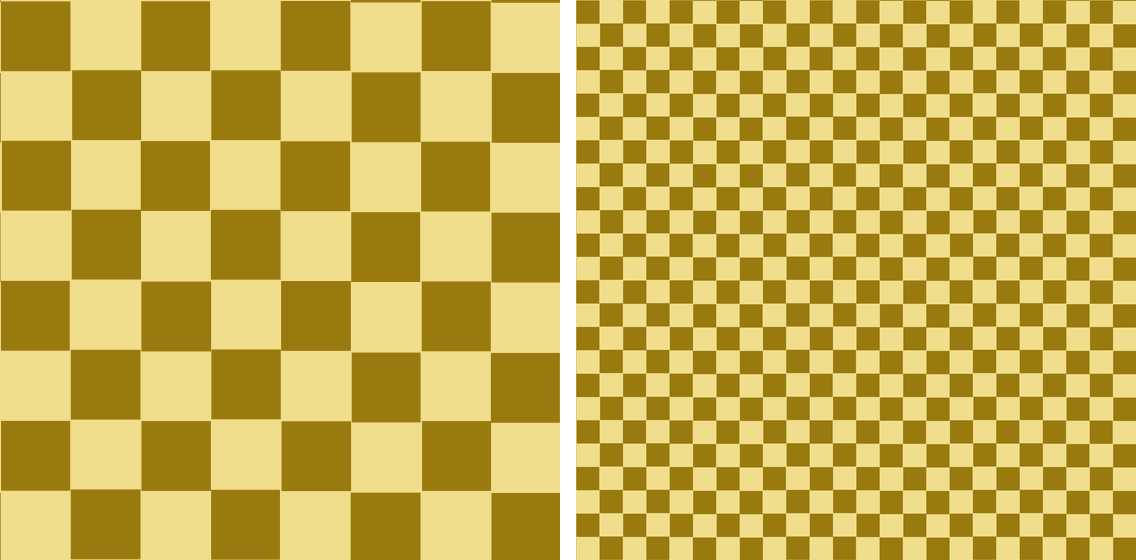
Left: one tile. Right: repeated 3 by 3.
Give the GLSL for this pattern, as a WebGL 2 fragment shader.

```glsl
#version 300 es
precision highp float;

uniform vec2 u_resolution;
out vec4 fragColor;

const float CELLS = 8.0;                     // squares across and down
const vec3 LIGHT = vec3(0.94, 0.87, 0.55);
const vec3 DARK = vec3(0.60, 0.48, 0.06);
// Lengths below are in cells
const vec2 SHIFT = vec2(0.014, -0.016);      // common offset of dark squares
const vec2 JITTER = vec2(0.010, 0.007);      // random offset per square
const float COLUMN_SWAY = 0.027;             // vertical slip of odd columns
const vec2 HALF_SIZE = vec2(0.499, 0.499);
const float WIDTH_LOSS = 0.008;              // random narrowing per side
const float TAU = 6.2831853;

float hash(vec2 p) {
    return fract(sin(dot(p, vec2(127.1, 311.7))) * 43758.5453);
}

// Smoothed coverage of a dark square; its id wraps so the sheet tiles
float darkSquare(vec2 p, vec2 cell, vec2 pixel) {
    vec2 id = mod(cell, CELLS);
    float isDark = mod(id.x + id.y, 2.0);
    vec2 noise = vec2(hash(id), hash(id + 17.0)) * 2.0 - 1.0;
    vec2 center = cell + 0.5 + SHIFT + JITTER * noise;
    center.y += COLUMN_SWAY * mod(id.x, 2.0) * sin(TAU * id.x / CELLS);
    vec2 halfSize = HALF_SIZE - vec2(WIDTH_LOSS * hash(id + 41.0), 0.0);
    vec2 edge = abs(p - center) - halfSize;
    vec2 cover = clamp(0.5 - edge / pixel, 0.0, 1.0);
    return isDark * cover.x * cover.y;
}

void main() {
    vec2 p = gl_FragCoord.xy / u_resolution * CELLS;
    vec2 pixel = CELLS / u_resolution;
    vec2 cell = floor(p);

    // Shifted squares may reach into neighbouring cells
    float dark = 0.0;
    for (int y = -1; y <= 1; y++) {
        for (int x = -1; x <= 1; x++) {
            dark = max(dark, darkSquare(p, cell + vec2(x, y), pixel));
        }
    }
    fragColor = vec4(mix(LIGHT, DARK, dark), 1.0);
}
```
